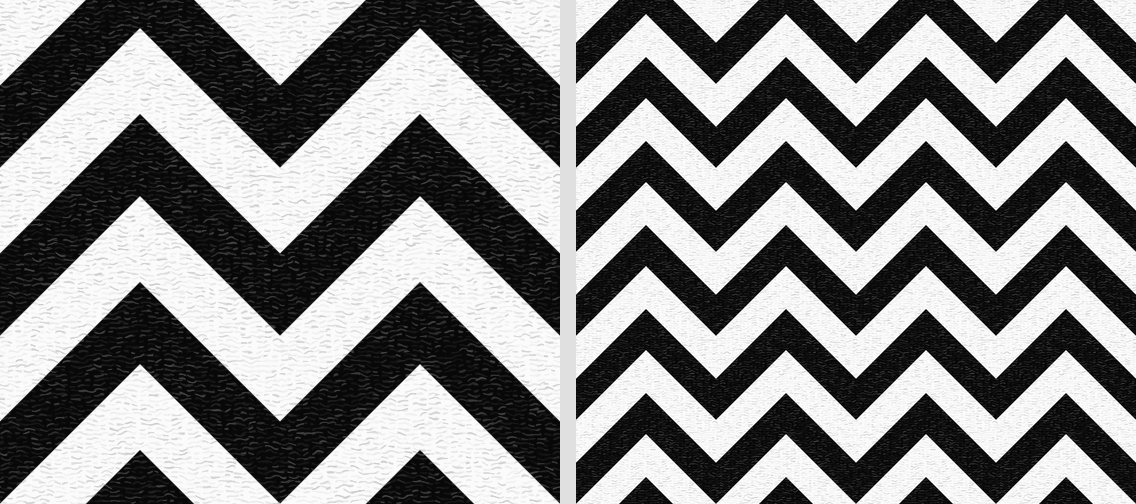
Left: one tile. Right: repeated 2 by 2.
Write a Shadertoy shader that draws this pattern.

```glsl
const vec2 REPEATS = vec2(2.0, 3.0);       // chevrons across, bands down
const float BAND_SHARE = 0.489;            // dark part of one vertical repeat
const float ZIGZAG_RISE = 0.8304;          // peak height in vertical repeats
const float VALLEY_PHASE = 0.5087;         // top of the dark band at a valley
const vec2 WEAVE_CELLS = vec2(72.0, 104.0);
const float THREAD_HALF_WIDTH = 0.30;      // in weave cells
const vec3 INK = vec3(0.032);
const vec3 INK_THREAD = vec3(0.27);
const vec3 PAPER = vec3(0.985);
const vec3 PAPER_THREAD = vec3(0.80);
const float TAU = 6.2831853;

vec4 hash4(vec2 cell) {
    vec4 p = fract(cell.xyxy * vec4(0.1031, 0.1030, 0.0973, 0.1099));
    p += dot(p, p.wzxy + 33.33);
    return fract((p.xxyz + p.yzzw) * p.zywx);
}

// Signed distance to the dark zigzag, in canvas heights; v runs downwards.
float zigzagDistance(vec2 uv) {
    float rise = 1.0 - abs(2.0 * fract(uv.x * REPEATS.x) - 1.0);
    float phase = (1.0 - uv.y) * REPEATS.y - VALLEY_PHASE + ZIGZAG_RISE * rise;
    float fromCentre = abs(fract(phase - 0.5 * BAND_SHARE + 0.5) - 0.5);
    return (fromCentre - 0.5 * BAND_SHARE) / (REPEATS.y * sqrt(2.0));
}

// Slow wandering of the thread rows; whole frequencies keep it periodic.
float rowWander(vec2 uv) {
    return 0.22 * sin(TAU * (9.0 * uv.x + 4.0 * uv.y))
         + 0.16 * sin(TAU * (23.0 * uv.x - 11.0 * uv.y))
         + 0.10 * sin(TAU * (47.0 * uv.x + 29.0 * uv.y));
}

// Cellular noise whose feature points are short, bent, horizontal threads.
float threadRelief(vec2 uv) {
    vec2 p = uv * WEAVE_CELLS;
    p.y += rowWander(uv);
    vec2 base = floor(p);
    float relief = 0.0;
    for (int j = -1; j <= 1; j++) {
        for (int i = -1; i <= 1; i++) {
            vec2 cell = base + vec2(i, j);
            vec4 rnd = hash4(mod(cell, WEAVE_CELLS) + 1.0);
            vec2 centre = cell + 0.5 + (rnd.xy - 0.5) * vec2(0.8, 0.45);
            vec2 d = p - centre;
            d.y += (rnd.z - 0.5) * 0.7 * d.x + (rnd.y - 0.5) * d.x * d.x;
            float halfLength = mix(0.35, 0.85, rnd.x);
            float ends = 1.0 - smoothstep(halfLength - 0.25, halfLength, abs(d.x));
            float across = 1.0 - smoothstep(0.05, THREAD_HALF_WIDTH, abs(d.y));
            float strength = mix(0.2, 1.0, rnd.w * rnd.w);
            relief = max(relief, ends * across * strength);
        }
    }
    return relief;
}

void mainImage(out vec4 fragColor, in vec2 fragCoord) {
    vec2 uv = fragCoord / iResolution.xy;
    float pixel = 1.0 / iResolution.y;

    // Woven relief: light threads on the ink, shaded threads on the paper
    float relief = threadRelief(uv);
    vec3 ink = mix(INK, INK_THREAD, relief);
    vec3 paper = mix(PAPER, PAPER_THREAD, relief);

    // Chevron bands
    float paperMask = smoothstep(-0.75 * pixel, 0.75 * pixel, zigzagDistance(uv));
    fragColor = vec4(mix(ink, paper, paperMask), 1.0);
}
```
